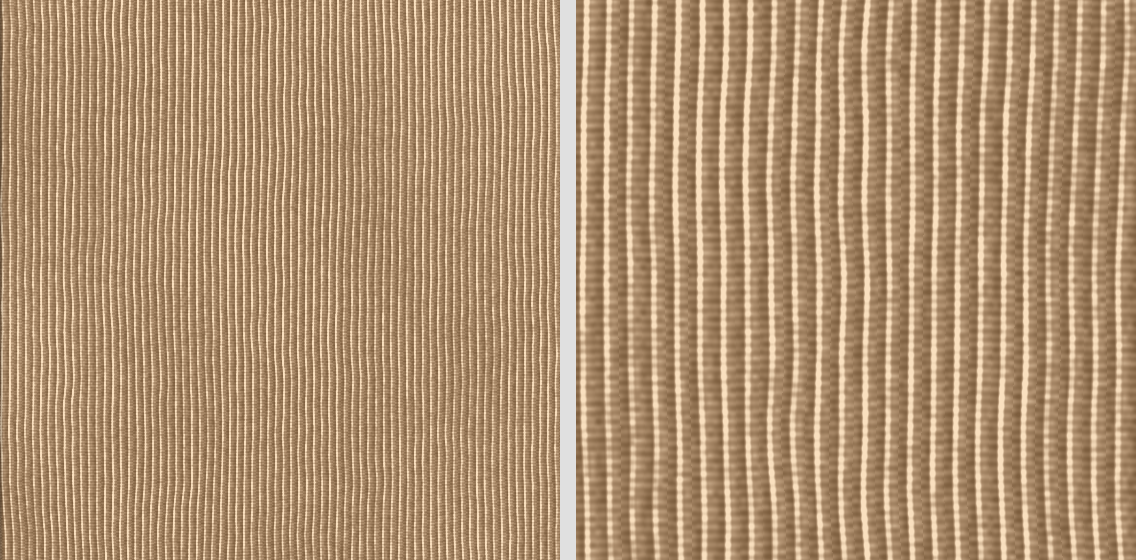
Left: the whole. Right: its middle third, enlarged.
Write a Shadertoy shader that draws this texture.

```glsl
#define RIBS 72.0
#define WEAVE_ROWS 190.0
#define WOBBLE 0.9
#define RIDGE_HALF_WIDTH 0.20
#define WEAVE_DEPTH 0.09
#define GRAIN 0.24
#define WEAR 0.30
#define SHADE 0.16
#define DARK_BROWN vec3(0.49, 0.37, 0.245)
#define MID_TAN vec3(0.71, 0.585, 0.455)
#define PALE_CREAM vec3(0.98, 0.88, 0.75)

float hash(vec2 p) {
    vec3 q = fract(vec3(p.xyx) * 0.1031);
    q += dot(q, q.yzx + 33.33);
    return fract((q.x + q.y) * q.z);
}

float noise(vec2 p) {
    vec2 cell = floor(p);
    vec2 f = fract(p);
    f = f * f * (3.0 - 2.0 * f);
    float low = mix(hash(cell), hash(cell + vec2(1, 0)), f.x);
    float high = mix(hash(cell + vec2(0, 1)), hash(cell + vec2(1, 1)), f.x);
    return mix(low, high, f.y);
}

float fbm(vec2 p) {
    float sum = 0.0;
    float weight = 0.5;
    for (int octave = 0; octave < 3; octave++) {
        sum += weight * noise(p);
        p = p * 2.03 + 17.0;
        weight *= 0.5;
    }
    return sum / 0.875;
}

// Raised thread: a thin lit crest, shadow on its left, a sloping face on its right
float ribTone(float x, float crest) {
    float ridge = 1.0 - smoothstep(0.04, RIDGE_HALF_WIDTH, abs(x - 0.5));
    float fromCrest = fract(x - 0.5);
    float face = mix(0.46, 0.16, smoothstep(0.2, 0.85, fromCrest));
    return mix(face, crest, ridge);
}

void mainImage(out vec4 fragColor, in vec2 fragCoord) {
    vec2 uv = fragCoord / iResolution.xy;

    // Ribs drift together, with a little waver of their own
    float x = uv.x * RIBS;
    x += WOBBLE * (fbm(uv * vec2(3.0, 4.0)) - 0.5);
    x += 0.18 * (noise(vec2(uv.x * 24.0, uv.y * 22.0) + 40.0) - 0.5);
    float rib = floor(x);

    // Crest brightness varies by rib, along its length and in worn patches
    float patches = fbm(uv * vec2(6.0, 3.0) + 9.0) - 0.5;
    float fray = noise(vec2(rib * 7.0, uv.y * 65.0)) - 0.5;
    float crest = 0.88 + 0.16 * (hash(vec2(rib, 5.0)) - 0.5);
    crest += WEAR * (patches + 0.6 * fray);
    float tone = ribTone(fract(x), crest);

    // Fine cross threads, staggered from rib to rib
    float row = uv.y * WEAVE_ROWS + hash(vec2(rib, 21.0));
    tone += WEAVE_DEPTH * cos(6.28318 * row);

    // Fibre grain and broad, soft changes of light
    tone += GRAIN * (noise(uv * vec2(300.0, 260.0)) - 0.5);
    tone += SHADE * (fbm(uv * 2.5 + 61.0) - 0.5);
    tone += 0.05 * (uv.y - 0.5);
    tone = clamp(tone, 0.0, 1.0);

    vec3 color = mix(DARK_BROWN, MID_TAN, smoothstep(0.0, 0.9, tone) * 0.3 + 0.7 * min(tone / 0.46, 1.0));
    color = mix(color, PALE_CREAM, smoothstep(0.42, 0.98, tone));

    // Shaded left border
    color *= mix(0.72, 1.0, smoothstep(0.0, 0.008, uv.x));
    fragColor = vec4(color, 1.0);
}
```
